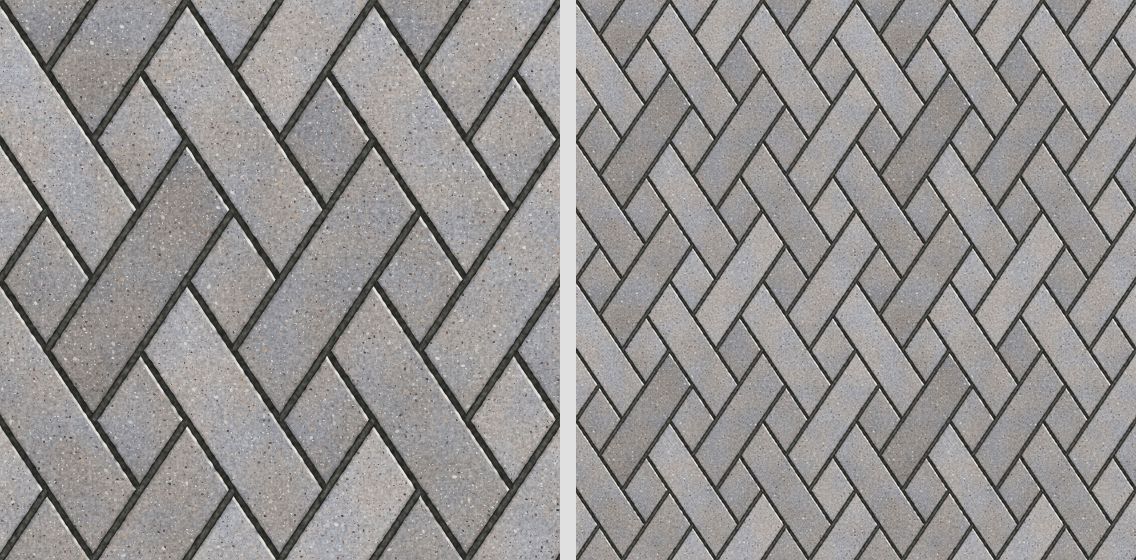
Left: one tile. Right: repeated 2 by 2.
Give the GLSL for this texture, as a three.js fragment shader.

```glsl
// Woven paving: long speckled concrete bricks crossing diagonally around small diamonds.
varying vec2 vUv;

const vec2 LATTICE = vec2(12.0, 8.0);     // half diamonds across and down
const float SPAN = 0.1387;                // canvas width of one diamond, side to side
const vec2 JOINT = vec2(0.0068, 0.0056);  // half widths: rising, falling joints
const float SOFT = 0.0012;                // edge smoothing
const float WOBBLE = 0.0012;              // roughness of the brick edges
const float RIM = 0.0050;                 // width of the lit rim
const vec3 STONE_DARK = vec3(0.515, 0.495, 0.480);
const vec3 STONE_LIGHT = vec3(0.685, 0.665, 0.652);
const vec3 COOL_TINT = vec3(0.96, 1.0, 1.06);
const vec3 JOINT_DARK = vec3(0.14, 0.14, 0.13);
const vec3 JOINT_GREY = vec3(0.34, 0.34, 0.32);
const vec3 RIM_LIGHT = vec3(0.90, 0.89, 0.87);
const vec3 WHITE_GRIT = vec3(0.86, 0.85, 0.82);
const vec3 TAN_GRIT = vec3(0.76, 0.65, 0.55);
const vec3 BLUE_GRIT = vec3(0.46, 0.48, 0.53);
const vec3 RUST_GRIT = vec3(0.47, 0.34, 0.30);
const vec3 BLACK_GRIT = vec3(0.25, 0.25, 0.26);

vec2 hash2(vec2 p) {
  vec3 q = fract(p.xyx * vec3(0.1031, 0.1030, 0.0973));
  q += dot(q, q.yzx + 33.33);
  return fract((q.xx + q.yz) * q.zy);
}

// Gradient noise that wraps after "period" cells
float corner(vec2 cell, vec2 f, float period) {
  float angle = 6.2832 * hash2(mod(cell + 0.5, period) + period).x;
  return dot(vec2(cos(angle), sin(angle)), f);
}

float noise(vec2 uv, float period) {
  vec2 p = uv * period;
  vec2 i = floor(p), f = p - i;
  vec2 w = f * f * f * (f * (f * 6.0 - 15.0) + 10.0);
  vec2 e = vec2(1.0, 0.0);
  float low = mix(corner(i, f, period), corner(i + e, f - e, period), w.x);
  float high = mix(corner(i + e.yx, f - e.yx, period), corner(i + 1.0, f - 1.0, period), w.x);
  return mix(low, high, w.y);
}

// One layer of jittered oval grains in two colours
vec3 grit(vec3 base, vec2 uv, float count, float density, vec3 colorA, vec3 colorB) {
  vec2 p = uv * count;
  vec2 id = mod(floor(p) + 0.5, count) + count * 1.7;
  vec2 pick = hash2(id), shape = hash2(id + 71.3);
  float radius = mix(0.13, 0.30, shape.x * shape.x);
  vec2 d = fract(p) - 0.5 - (hash2(id + 19.7) - 0.5) * (0.9 - 2.0 * radius);
  float turn = 6.2832 * shape.y;
  vec2 axis = vec2(cos(turn), sin(turn));
  d = vec2(dot(d, axis), 1.4 * dot(d, vec2(-axis.y, axis.x)));
  float mask = 1.0 - smoothstep(radius - 0.10, radius + 0.10, length(d));
  vec3 color = mix(colorA, colorB, step(0.6, pick.y));
  return mix(base, color, mask * step(pick.x, density) * mix(0.45, 0.95, shape.y));
}

// Centre (xy) and half size (zw) of the brick that covers a lattice cell
vec4 brickAt(vec2 cell) {
  vec2 odd = mod(cell, 2.0);
  float phase = cell.x + cell.y;
  vec2 center = cell + 0.5, halfSize = vec2(0.5);
  if (odd.x + odd.y > 1.5) {
    halfSize = mod(phase, 4.0) < 1.0 ? vec2(1.5, 0.5) : vec2(0.5, 1.5);
  } else if (odd.y > 0.5) {
    halfSize.x = 1.5;
    center.x += mod(phase + 1.0, 4.0) < 1.0 ? 1.0 : -1.0;
  } else if (odd.x > 0.5) {
    halfSize.y = 1.5;
    center.y += mod(phase + 1.0, 4.0) < 1.0 ? -1.0 : 1.0;
  }
  return vec4(center, halfSize);
}

void main() {
  // Skewed axes: x falls to the right, y rises to the right
  vec2 grid = vec2(vUv.x, 1.0 - vUv.y) * LATTICE;
  vec2 p = 0.5 * vec2(grid.x + grid.y, grid.x - grid.y);
  vec4 brick = brickAt(floor(p));
  vec2 q = p - brick.xy;
  vec2 id = mod(vec2(brick.x + brick.y, brick.x - brick.y) + 0.5, LATTICE);
  vec2 tone = hash2(floor(id) + 5.0);

  // Distances from the brick sides
  float grain = noise(vUv, 190.0);
  float rough = noise(vUv, 90.0);
  vec2 inset = (brick.zw - abs(q)) * SPAN - JOINT + WOBBLE * rough;
  float edge = min(inset.x, inset.y);

  // Stone: tone per brick, stains, shade toward the lower end
  float stain = noise(vUv + tone, 7.0) + 0.5 * noise(vUv + tone.yx, 19.0);
  float fall = (q.x - q.y) / (brick.z + brick.w);
  float level = 0.30 + 0.70 * sqrt(tone.x) + 0.30 * stain - 0.14 * fall;
  vec3 color = mix(STONE_DARK, STONE_LIGHT, clamp(level, -0.1, 1.1));
  color *= mix(vec3(1.0), COOL_TINT, clamp(0.4 + 1.5 * noise(vUv, 11.0), 0.0, 1.0));
  color += 0.11 * grain + 0.07 * rough + 0.07 * noise(vUv, 310.0);

  // Grit, fine to coarse
  color = grit(color, vUv, 173.0, 0.50, BLUE_GRIT, TAN_GRIT);
  color = grit(color, vUv, 139.0, 0.42, WHITE_GRIT, TAN_GRIT);
  color = grit(color, vUv, 107.0, 0.20, RUST_GRIT, BLACK_GRIT);
  color = grit(color, vUv, 71.0, 0.16, WHITE_GRIT, TAN_GRIT);

  // Soft shade at all sides, worn light on the upper right rim
  color *= mix(0.80, 1.0, smoothstep(0.0, 0.007, edge));
  float rim = (1.0 - smoothstep(RIM - 0.002, RIM + SOFT, inset.y)) * step(0.0, q.y);
  float wear = clamp(0.72 + 0.7 * rough + 0.9 * noise(vUv, 31.0), 0.0, 1.0);
  color = mix(color, RIM_LIGHT, rim * wear);

  // Joints: ribbed grey when rising, near black when falling
  float rising = step(inset.x, inset.y);
  float depth = clamp(-edge / mix(JOINT.y, JOINT.x, rising), 0.0, 1.0);
  float ridge = smoothstep(0.1, 0.7, depth) * mix(0.30, 0.80, rising);
  vec3 joint = mix(JOINT_DARK, JOINT_GREY, ridge) * (1.0 + 0.5 * rough + 0.4 * grain);
  color = mix(joint, color, smoothstep(-SOFT, SOFT, edge));
  gl_FragColor = vec4(clamp(color, 0.0, 1.0), 1.0);
}
```
